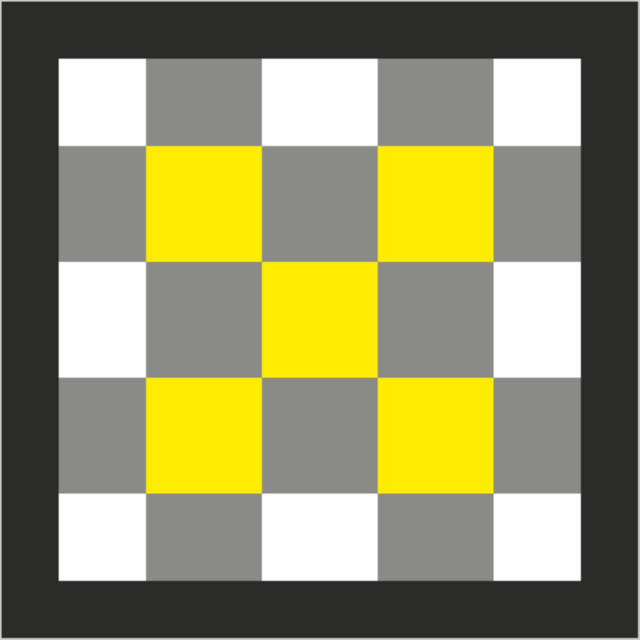
Give the GLSL for this pattern, as a WebGL 1 fragment shader.

```glsl
precision highp float;
// A dark square frame around a five by five checkerboard with cropped outer
// cells: grey ground, a yellow cross of five squares, white squares on the rim.
// Every part is a soft-edged box; the light squares are placed by cell parity.

uniform vec2 u_resolution;

const vec3 PAPER = vec3(0.80, 0.81, 0.79);
const vec3 FRAME = vec3(0.165, 0.165, 0.157);
const vec3 GREY = vec3(0.54, 0.54, 0.535);
const vec3 WHITE = vec3(0.995);
const vec3 YELLOW = vec3(1.0, 0.93, 0.005);

const vec2 CENTER = vec2(0.4997, 0.5003);
const float FRAME_HALF = 0.4972;
const float BOARD_HALF = 0.4080;
const float CELL = 0.1810;

// Coverage of an axis-aligned box, with edges blended over a given width.
float boxCoverage(vec2 p, vec2 halfSize, float blur) {
  vec2 inside = smoothstep(-0.5 * blur, 0.5 * blur, halfSize - abs(p));
  return inside.x * inside.y;
}

// Grey board with coloured squares on the cells of even parity.
vec3 checkerboard(vec2 p, float blur) {
  vec3 color = GREY;
  for (int row = -2; row <= 2; row++) {
    for (int col = -2; col <= 2; col++) {
      vec2 cell = vec2(float(col), float(row));
      float ring = max(abs(cell.x), abs(cell.y));
      float even = 1.0 - mod(abs(cell.x + cell.y), 2.0);
      vec3 tint = ring < 1.5 ? YELLOW : WHITE;
      float cover = boxCoverage(p - cell * CELL, vec2(0.5 * CELL), blur);
      color = mix(color, tint, even * cover);
    }
  }
  return color;
}

void main() {
  float side = min(u_resolution.x, u_resolution.y);
  vec2 uv = (gl_FragCoord.xy - 0.5 * u_resolution) / side + 0.5;
  vec2 p = uv - CENTER;
  float blur = max(0.0036, 1.2 / side);

  // Frame on its pale edge, then the board inside it.
  vec3 color = mix(PAPER, FRAME, boxCoverage(p, vec2(FRAME_HALF), blur));
  float board = boxCoverage(p, vec2(BOARD_HALF), blur);
  color = mix(color, checkerboard(p, blur), board);

  gl_FragColor = vec4(color, 1.0);
}
```
